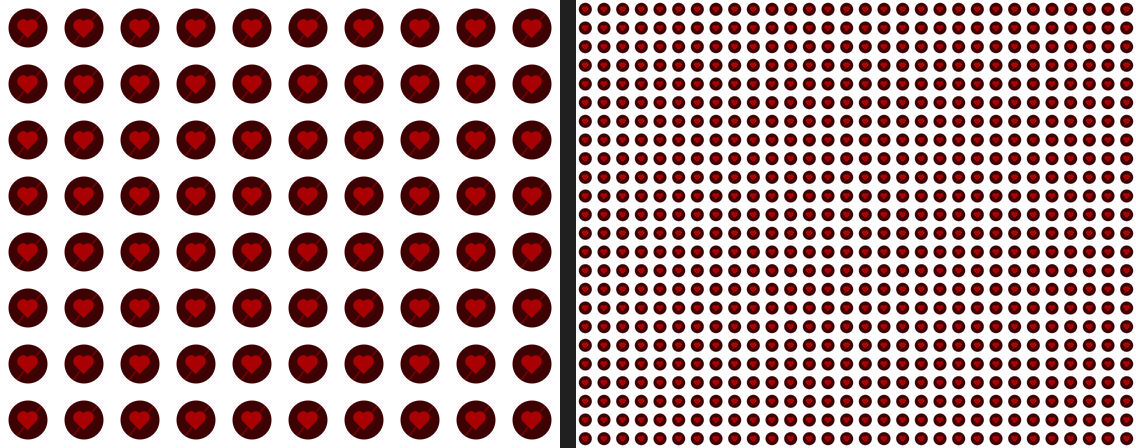
Left: one tile. Right: repeated 3 by 3.
Give the GLSL for this pattern, as a Shadertoy shader.

```glsl
// A ten by eight grid of dark red discs on white, each with a red heart
// and a thin slanted line through it. Every cell is the same, built from
// distance functions whose edges are smoothed over one pixel.

float dot2(vec2 v) { return dot(v, v); }

// Signed distance to a heart with its tip at the origin, about 1.1 tall
float heartDistance(vec2 p) {
    p.x = abs(p.x);
    if (p.x + p.y > 1.0)
        return length(p - vec2(0.25, 0.75)) - sqrt(2.0) / 4.0;
    float nearest = min(dot2(p - vec2(0.0, 1.0)),
                        dot2(p - 0.5 * max(p.x + p.y, 0.0)));
    return sqrt(nearest) * sign(p.x - p.y);
}

// Part of a pixel that lies inside a shape
float coverage(float distance, float pixel) {
    return clamp(0.5 - distance / pixel, 0.0, 1.0);
}

void mainImage(out vec4 fragColor, in vec2 fragCoord) {
    // Whole cells in both directions, centred on zero
    vec2 grid = vec2(10.0, 8.0);
    vec2 p = fract(fragCoord / iResolution.xy * grid) - 0.5;
    float pixel = grid.y / iResolution.y;

    float disc = coverage(length(p) - 0.348, pixel);

    // Heart, slightly left of the disc centre
    float heartSize = 0.304;
    float heart = coverage(heartDistance((p - vec2(-0.008, -0.18)) / heartSize) * heartSize, pixel);

    // Slanted line, cut off by the disc
    vec2 along = normalize(vec2(50.0, 62.0));
    vec2 fromLine = p - vec2(0.013, -0.024);
    float line = coverage(abs(fromLine.x * along.y - fromLine.y * along.x) - 0.006, pixel);

    vec3 badge = mix(vec3(0.24, 0.0, 0.01), vec3(0.66, 0.0, 0.01), max(heart, line));
    fragColor = vec4(mix(vec3(1.0), badge, disc), 1.0);
}
```
